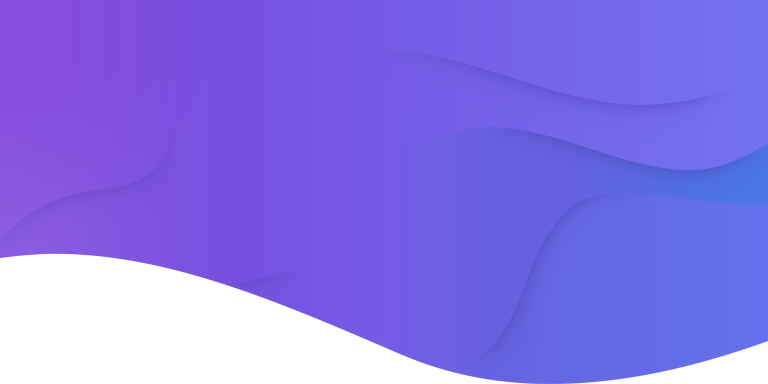
A Shadertoy shader for this background:

```glsl
#define LEFT_COLOR vec3(0.52, 0.30, 0.87)
#define MIDDLE_COLOR vec3(0.465, 0.32, 0.88)
#define RIGHT_COLOR vec3(0.45, 0.45, 0.95)
#define RIBBON_START vec3(0.40, 0.38, 0.88)
#define RIBBON_END vec3(0.29, 0.46, 0.90)
#define LOWER_START vec3(0.40, 0.39, 0.88)
#define LOWER_END vec3(0.39, 0.44, 0.93)
#define SHADOW_COLOR vec3(0.27, 0.22, 0.66)
#define SHADOW_WIDTH 0.022

// Cubic span between knots (x, height, slope); returns height and slope
vec2 span(float x, vec3 a, vec3 b) {
    float h = b.x - a.x;
    float t = clamp((x - a.x) / h, 0.0, 1.0);
    float rise = b.y - a.y;
    float c2 = 3.0 * rise - h * (2.0 * a.z + b.z);
    float c3 = h * (a.z + b.z) - 2.0 * rise;
    return vec2(a.y + t * (h * a.z + t * (c2 + t * c3)),
                a.z + t * (2.0 * c2 + 3.0 * t * c3) / h);
}

// Smooth curve through four knots
vec2 curve(float x, vec3 a, vec3 b, vec3 c, vec3 d) {
    return x < b.x ? span(x, a, b) : x < c.x ? span(x, b, c) : span(x, c, d);
}

// Approximate distance below a curve, positive underneath
float depthBelow(vec2 p, vec2 heightSlope) {
    return (heightSlope.x - p.y) * inversesqrt(1.0 + heightSlope.y * heightSlope.y);
}

float cover(float depth) {
    float pixel = 1.0 / iResolution.y;
    return smoothstep(-0.7 * pixel, 0.7 * pixel, depth);
}

// Soft shade falling away under an edge
vec3 shade(vec3 color, float depth, float strength) {
    float shadow = cover(depth) * exp(-max(depth, 0.0) / SHADOW_WIDTH);
    return mix(color, SHADOW_COLOR, shadow * strength);
}

// Fades in over a.xy and out over a.zw
float fadeEnds(float x, vec4 a) {
    return smoothstep(a.x, a.y, x) * (1.0 - smoothstep(a.z, a.w, x));
}

void mainImage(out vec4 fragColor, in vec2 fragCoord) {
    vec2 p = fragCoord / iResolution.xy * vec2(2.0, 1.0);

    // Background gradient
    vec3 color = mix(LEFT_COLOR, MIDDLE_COLOR, smoothstep(0.0, 0.75, p.x));
    color = mix(color, RIGHT_COLOR, clamp((p.x - 0.65) / 1.35, 0.0, 1.0));
    float haze = (1.0 - smoothstep(0.35, 0.85, p.y)) * (1.0 - smoothstep(0.0, 0.6, p.x));
    color += haze * vec3(0.02, 0.06, 0.01);

    // Upper right crease
    float crest = depthBelow(p, curve(p.x, vec3(0.87, 0.865, 0.08),
        vec3(0.99, 0.870, 0.0), vec3(1.667, 0.727, 0.0), vec3(1.94, 0.786, 0.45)));
    color = shade(color, crest, 0.36 * fadeEnds(p.x, vec4(0.87, 1.35, 1.75, 1.94)));

    // Blue ribbon and the surface beneath it
    float ribbonTop = depthBelow(p, curve(p.x, vec3(1.12, 0.63, 0.45),
        vec3(1.276, 0.669, 0.0), vec3(1.797, 0.557, 0.0), vec3(2.0, 0.628, 0.65)));
    vec2 foldCurve = p.x < 1.62
        ? curve(p.x, vec3(1.16, 0.044, 0.15), vec3(1.367, 0.258, 2.8),
                vec3(1.62, 0.495, 0.0), vec3(1.93, 0.469, 0.0))
        : span(p.x, vec3(1.62, 0.495, 0.0), vec3(1.95, 0.469, 0.0));
    float fold = depthBelow(p, foldCurve);
    vec3 ribbon = mix(RIBBON_START, RIBBON_END, smoothstep(1.4, 1.97, p.x));
    ribbon = shade(ribbon, ribbonTop, 0.36 * fadeEnds(p.x, vec4(1.15, 1.5, 1.85, 2.05)));
    vec3 lower = mix(LOWER_START, LOWER_END, clamp((p.x - 1.2) / 0.8, 0.0, 1.0));
    lower = shade(lower, fold, 0.36 * fadeEnds(p.x, vec4(1.16, 1.32, 1.45, 1.75)));
    vec3 surface = mix(ribbon, lower, cover(fold));
    color = mix(color, surface, cover(ribbonTop) * smoothstep(0.95, 1.35, p.x));

    // Left bend and small lower crease
    float bend = depthBelow(p, curve(p.x, vec3(0.0, 0.375, 1.1),
        vec3(0.26, 0.505, 0.12), vec3(0.41, 0.565, 0.9), vec3(0.475, 0.83, 8.0)));
    color = shade(color, bend, 0.25 * fadeEnds(p.x, vec4(-0.1, 0.12, 0.40, 0.475)));
    float crease = depthBelow(p, span(p.x, vec3(0.61, 0.263, 0.1), vec3(0.83, 0.315, 0.3)));
    color = shade(color, crease, 0.25 * fadeEnds(p.x, vec4(0.55, 0.65, 0.68, 0.83)));

    // White wave
    vec2 waveCurve = p.x < 1.042
        ? curve(p.x, vec3(0.0, 0.328, 0.13), vec3(0.143, 0.339, 0.0),
                vec3(1.042, 0.078, -0.43), vec3(1.432, 0.0, 0.0))
        : curve(p.x, vec3(1.042, 0.078, -0.43), vec3(1.432, 0.0, 0.0),
                vec3(2.0, 0.112, 0.36), vec3(2.1, 0.15, 0.4));
    color = mix(color, vec3(1.0), cover(depthBelow(p, waveCurve)));

    fragColor = vec4(color, 1.0);
}
```
